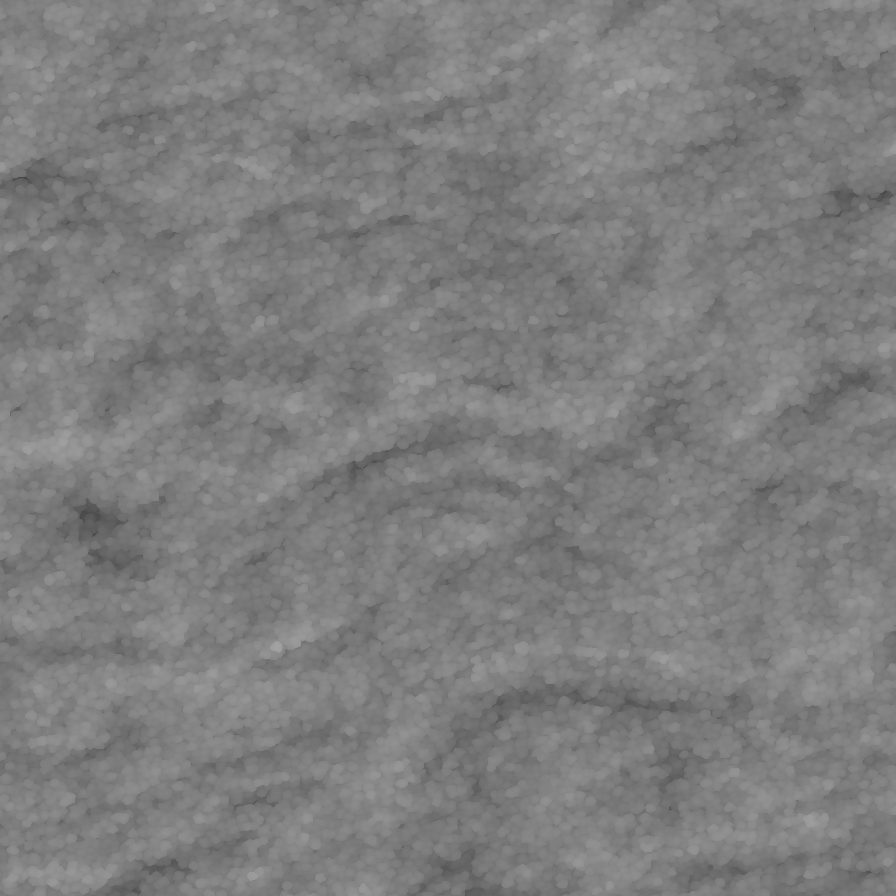
Reproduce this texture procedurally as a WebGL 2 fragment shader.

```glsl
#version 300 es
precision highp float;
// Grey rough stone: small overlapping rounded grains over slanted, undercut ledges.

uniform vec2 u_resolution;
out vec4 fragColor;

vec2 hash2(vec2 p) {
    vec3 h = fract(p.xyx * vec3(0.1031, 0.1030, 0.0973));
    h += dot(h, h.yzx + 33.33);
    return fract((h.xx + h.yz) * h.zy);
}

float cornerSlope(vec2 corner, vec2 offset) {
    float angle = 6.2832 * hash2(corner + 57.0).x;
    return dot(vec2(cos(angle), sin(angle)), offset);
}

float gradientNoise(vec2 p) {
    vec2 i = floor(p), f = p - i;
    vec2 w = f * f * f * (f * (f * 6.0 - 15.0) + 10.0);
    vec2 e = vec2(1.0, 0.0);
    float low = mix(cornerSlope(i, f), cornerSlope(i + e, f - e), w.x);
    float high = mix(cornerSlope(i + e.yx, f - e.yx), cornerSlope(i + e.xx, f - e.xx), w.x);
    return mix(low, high, w.y);
}

// Brightness of the rock mass, with steep lower edges on the bright ledges
float rockTone(vec2 p) {
    float broad = gradientNoise(p * 3.0 + 11.0);
    vec2 q = vec2(p.x, p.y - 0.2 * p.x + 0.1 * broad) * vec2(5.0, 10.0);
    float layers = 0.0, gain = 1.0;
    for (int i = 0; i < 5; i++) {
        // Pull bright areas downwards so that they overhang the dark ones
        vec2 undercut = vec2(0.0, 1.1 * gradientNoise(q));
        layers += gain * gradientNoise(q + undercut);
        q = q * vec2(1.95, 1.75) + vec2(17.3, 9.1);
        gain *= 0.82;
    }
    float crevice = max(0.0, -layers);
    return 0.49 + 0.112 * layers - 0.07 * crevice * crevice + 0.035 * broad;
}

void main() {
    vec2 p = gl_FragCoord.xy / u_resolution.y;

    // Slanted grid, with cells a little longer than they are high
    mat2 slant = mat2(0.976, -0.216, 0.216, 0.976);
    vec2 gridScale = vec2(134.0, 160.0);
    vec2 g = slant * p * gridScale;
    // Bend the grain outlines slightly
    g += 0.4 * vec2(gradientNoise(g * 0.9), gradientNoise(g * 0.9 + 71.0));
    vec2 cell = floor(g);
    float edge = max(0.05, 0.25 * gridScale.y / u_resolution.y);

    // The brightest grain covering the point lies on top
    float bed = rockTone(p) - 0.06;
    float tone = bed;
    for (int y = -1; y <= 1; y++) {
        for (int x = -1; x <= 1; x++) {
            vec2 id = cell + vec2(x, y);
            vec2 center = id + 0.5 + 0.7 * (hash2(id) - 0.5);
            vec2 variation = hash2(id + 131.0);
            float radius = mix(0.78, 1.02, variation.x);
            float d = length(g - center);
            float cover = 1.0 - smoothstep(radius - edge, radius + edge, d);
            if (cover > 0.0) {
                float grain = rockTone((center / gridScale) * slant);
                grain += 0.06 * (variation.y - 0.5) - 0.035 * d * d;
                tone = max(tone, mix(bed, grain, cover));
            }
        }
    }
    fragColor = vec4(vec3(tone), 1.0);
}
```
